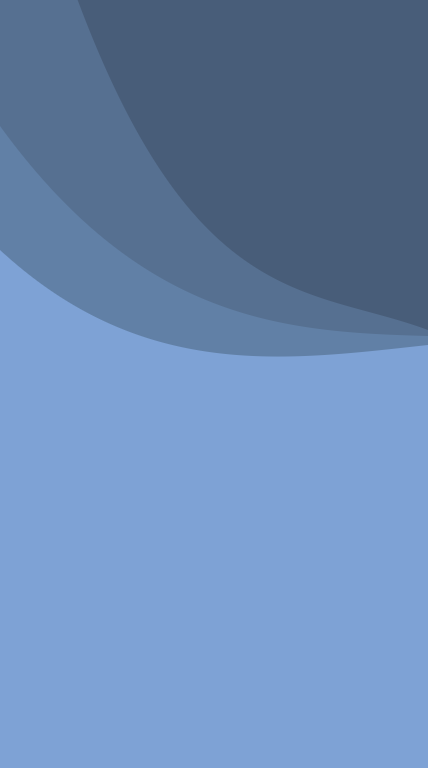
Write a Shadertoy shader that draws this background.

```glsl
// Three nested, sweeping slate-blue curves hanging over a flat pale blue field.

#define FIELD_COLOR  vec3(0.494, 0.635, 0.835)
#define OUTER_COLOR  vec3(0.380, 0.502, 0.651)
#define MIDDLE_COLOR vec3(0.337, 0.439, 0.567)
#define INNER_COLOR  vec3(0.282, 0.363, 0.473)

// Depths below the top edge at four evenly spaced stations
#define OUTER_DEPTHS  vec4(0.3255, 0.4382, 0.4642, 0.4492)
#define MIDDLE_DEPTHS vec4(0.1641, 0.3475, 0.4212, 0.4375)
#define INNER_DEPTHS  vec4(0.0000, 0.2795, 0.3835, 0.4297)
#define INNER_START   0.1814

// Cubic through four depths, stations running from x = start to x = 1
float curveDepth(vec4 depths, float start, float x) {
    float u = 3.0 * (x - start) / (1.0 - start);
    vec3 first = depths.yzw - depths.xyz;
    vec2 second = first.yz - first.xy;
    float third = second.y - second.x;
    return depths.x + u * (first.x + (u - 1.0) * (second.x / 2.0
         + (u - 2.0) * third / 6.0));
}

// Antialiased coverage of the region above a curve
float coverage(vec4 depths, float start, vec2 p) {
    float inside = curveDepth(depths, start, p.x) - p.y;
    float pixelStep = length(vec2(dFdx(inside), dFdy(inside)));
    return clamp(inside / max(pixelStep, 1e-6) + 0.5, 0.0, 1.0);
}

void mainImage(out vec4 fragColor, in vec2 fragCoord) {
    // x runs rightward, y measures depth from the top
    vec2 p = fragCoord / iResolution.xy;
    p.y = 1.0 - p.y;

    // Layers from back to front
    vec3 color = FIELD_COLOR;
    color = mix(color, OUTER_COLOR, coverage(OUTER_DEPTHS, 0.0, p));
    color = mix(color, MIDDLE_COLOR, coverage(MIDDLE_DEPTHS, 0.0, p));
    color = mix(color, INNER_COLOR, coverage(INNER_DEPTHS, INNER_START, p));

    fragColor = vec4(color, 1.0);
}
```
